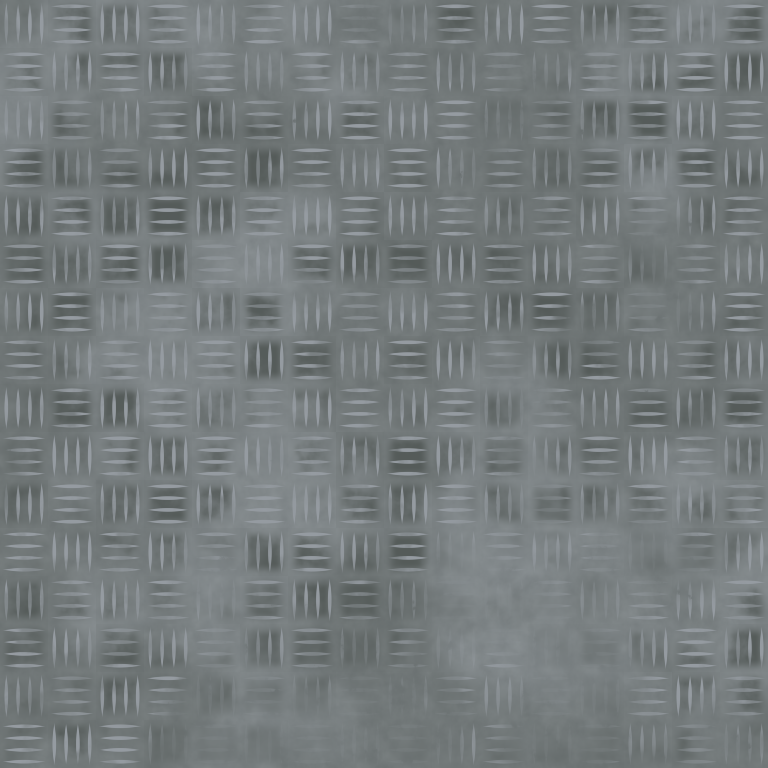
This texture is drawn by a Shadertoy shader. Its source:

```glsl
// Worn steel tread plate: a 16 by 16 checker of cells, each with four raised
// lens-shaped bars, alternately upright and level. Layers of value noise add
// cloudy metal, grime gathered around the bars, and patches rubbed smooth.

const float CELLS = 16.0;            // cells across and down
const float BARS = 4.0;              // bars in each cell
const float BAR_SPACING = 0.246;     // the next four are in cell units
const float BAR_HALF_LENGTH = 0.415;
const float BAR_HALF_WIDTH = 0.038;
const float GRIME_REACH = 0.50;
const float GRIME_AMOUNT = 0.95;
const float CELL_VARIATION = 0.30;
const float WEAR_AMOUNT = 0.88;
const vec2 WEAR_CENTER = vec2(0.53, 0.10);
const vec2 WEAR_SIZE = vec2(0.34, 0.19);

const vec3 STEEL = vec3(0.445, 0.470, 0.472);
const vec3 PALE_STEEL = vec3(0.510, 0.535, 0.545);
const vec3 GRIME = vec3(0.325, 0.350, 0.342);
const vec3 BAR_COLOR = vec3(0.585, 0.608, 0.632);

float hash(vec2 p) {
    return fract(sin(dot(p, vec2(127.1, 311.7))) * 43758.5453);
}

float valueNoise(vec2 p) {
    vec2 i = floor(p);
    vec2 f = fract(p);
    f = f * f * (3.0 - 2.0 * f);
    float low = mix(hash(i), hash(i + vec2(1.0, 0.0)), f.x);
    float high = mix(hash(i + vec2(0.0, 1.0)), hash(i + 1.0), f.x);
    return mix(low, high, f.y);
}

float fbm(vec2 p) {
    float sum = 0.0;
    float amplitude = 0.516;
    for (int octave = 0; octave < 5; octave++) {
        sum += amplitude * valueNoise(p);
        p = mat2(1.6, 1.2, -1.2, 1.6) * p + 17.3;
        amplitude *= 0.5;
    }
    return sum;
}

// Coverage of the four pointed bars; p is measured from the cell center.
float barCoverage(vec2 p, float pixel) {
    float last = BARS - 1.0;
    float index = clamp(floor(p.x / BAR_SPACING + 0.5 * BARS), 0.0, last);
    float across = abs(p.x - (index - 0.5 * last) * BAR_SPACING);
    float along = p.y / BAR_HALF_LENGTH;
    float edge = across - BAR_HALF_WIDTH * (1.0 - along * along);
    return 1.0 - smoothstep(-0.6 * pixel, 0.6 * pixel, edge);
}

// Areas where the relief is rubbed away, mostly along the lower part.
float wearMask(vec2 uv) {
    vec2 offset = (uv - WEAR_CENTER) / WEAR_SIZE;
    float patchBias = 0.36 * exp(-dot(offset, offset));
    float lowBias = 0.10 * (1.0 - smoothstep(0.15, 0.45, uv.y));
    return smoothstep(0.56, 0.86, fbm(uv * 8.0 + 41.0) + patchBias + lowBias);
}

void mainImage(out vec4 fragColor, in vec2 fragCoord) {
    vec2 uv = fragCoord / iResolution.y;
    vec2 grid = uv * CELLS;
    vec2 cell = floor(grid);
    vec2 local = fract(grid) - 0.5;
    float wear = wearMask(uv);

    // Cloudy bare metal with fine mottling
    float cloud = fbm(uv * 6.0);
    float mottle = fbm(uv * 70.0 + 9.0);
    vec3 color = mix(STEEL, PALE_STEEL, smoothstep(0.35, 0.68, cloud));
    color += 0.07 * (mottle - 0.5);

    // Soft grime inside the cells, uneven from one to the next
    vec2 reach = smoothstep(vec2(GRIME_REACH), vec2(0.22), abs(local));
    float dirt = fbm(uv * 15.0 + 5.0) + 0.25 * (mottle - 0.5);
    dirt += CELL_VARIATION * (hash(cell + 3.0) - 0.5);
    float grime = smoothstep(0.32, 0.82, dirt) * mix(0.2, 1.0, reach.x * reach.y);
    color = mix(color, GRIME, GRIME_AMOUNT * grime * (1.0 - 0.65 * wear));

    // Raised bars, turned in every other cell and scuffed by wear
    bool upright = mod(cell.x + cell.y, 2.0) > 0.5;
    float bars = barCoverage(upright ? local : local.yx, CELLS / iResolution.y);
    float polish = mix(0.55, 1.0, smoothstep(0.34, 0.58, fbm(uv * 24.0 + 63.0)));
    float scuff = smoothstep(0.25, 0.45, mottle + 0.3 * (1.0 - wear));
    color = mix(color, BAR_COLOR, bars * polish * scuff * (1.0 - WEAR_AMOUNT * wear));

    fragColor = vec4(color, 1.0);
}
```
